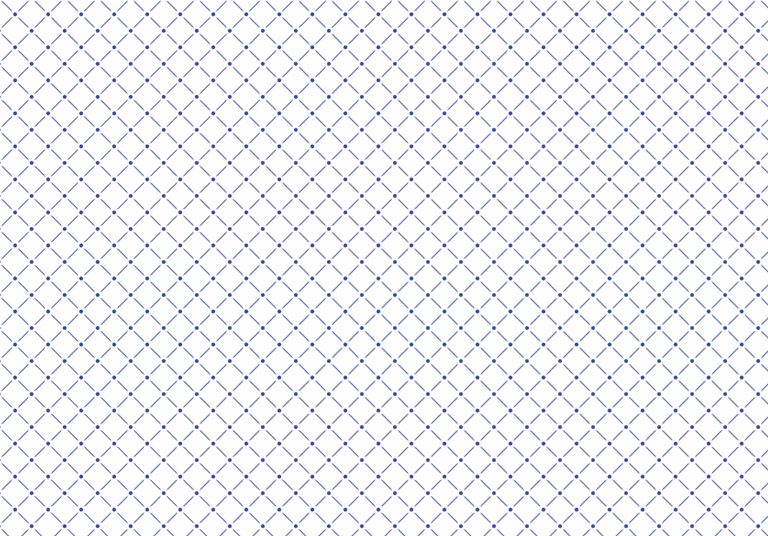
Write a WebGL 1 fragment shader that draws this pattern.

```glsl
precision highp float;

uniform vec2 u_resolution;

// Canvas-width units
const float PITCH = 0.04300;                  // spacing of dots along a row
const vec2 FIRST_DOT = vec2(0.0197, 0.0186);  // measured from the top left

// Lattice units: one unit is the side of a diamond
const float DOT_RADIUS = 0.080;
const float LINE_HALF_WIDTH = 0.0195;
const float GAP_END = 0.13;    // strokes start this far from a dot
const float TAPER_END = 0.27;  // and reach full width here

const float SOFTNESS = 1.3;    // edge filter width in pixels

const vec3 PAPER = vec3(0.995, 0.995, 0.995);
const vec3 LINE_INK = vec3(0.23, 0.28, 0.61);
const vec3 DOT_INK = vec3(0.17, 0.27, 0.64);

// Share of the filter window covered by a band, exact for hairlines
float bandCoverage(float offset, float halfWidth, float window) {
  float upper = clamp(offset + 0.5 * window, -halfWidth, halfWidth);
  float lower = clamp(offset - 0.5 * window, -halfWidth, halfWidth);
  return (upper - lower) / window;
}

// Stroke between two dots, narrowing to nothing at either end
float strokeCoverage(float across, float along, float window) {
  float halfWidth = LINE_HALF_WIDTH * smoothstep(GAP_END, TAPER_END, abs(along));
  return bandCoverage(across, halfWidth, window);
}

float dotCoverage(vec2 cell, float window) {
  return clamp(0.5 + (DOT_RADIUS - length(cell)) / window, 0.0, 1.0);
}

void main() {
  // Square units with the origin at the top left
  vec2 fromTop = vec2(gl_FragCoord.x, u_resolution.y - gl_FragCoord.y);
  vec2 p = (fromTop / u_resolution.x - FIRST_DOT) / PITCH;

  // Turn by 45 degrees so that every dot sits on an integer point
  vec2 lattice = vec2(p.x + p.y, p.x - p.y);
  vec2 cell = fract(lattice + 0.5) - 0.5;
  float window = SOFTNESS * sqrt(2.0) / (PITCH * u_resolution.x);

  float strokes = max(strokeCoverage(cell.x, cell.y, window),
                      strokeCoverage(cell.y, cell.x, window));

  vec3 color = mix(PAPER, LINE_INK, strokes);
  color = mix(color, DOT_INK, dotCoverage(cell, window));
  gl_FragColor = vec4(color, 1.0);
}
```
